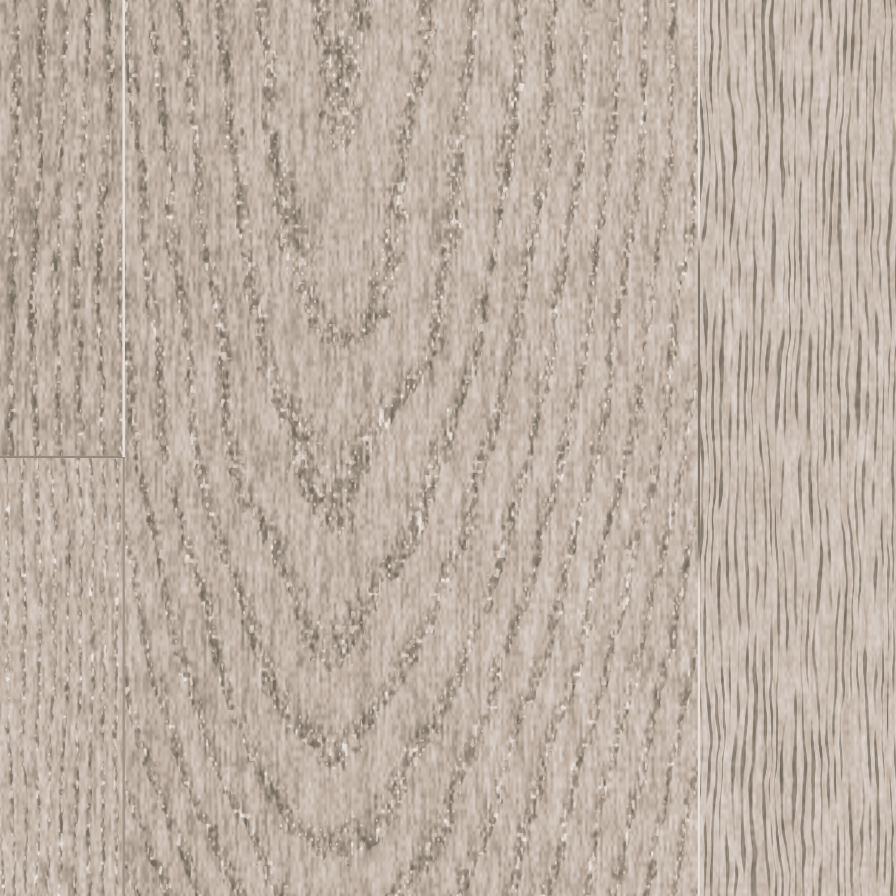
Reproduce this texture procedurally as a Shadertoy shader.

```glsl
#define LEFT_SEAM 0.138
#define RIGHT_SEAM 0.780
#define END_JOINT 0.490
#define SEAM_HALF 0.0013
#define ARCH_AXIS 0.375
#define ARCH_STEEPNESS 36.0
#define DENSE_LINES 112.0
#define LIGHT_GAIN 1.5
#define DARK vec3(0.53, 0.49, 0.44)
#define MID vec3(0.76, 0.70, 0.65)
#define LIGHT vec3(0.84, 0.80, 0.77)

float hash(vec2 p) {
    vec3 q = fract(p.xyx * 0.1031);
    q += dot(q, q.yzx + 33.33);
    return fract((q.x + q.y) * q.z);
}

// Smooth value noise in -1..1
float noise(vec2 p) {
    vec2 i = floor(p), f = fract(p);
    f = f * f * (3.0 - 2.0 * f);
    float low = mix(hash(i), hash(i + vec2(1, 0)), f.x);
    float high = mix(hash(i + vec2(0, 1)), hash(i + 1.0), f.x);
    return 2.0 * mix(low, high, f.y) - 1.0;
}

// Fine upright fibres covering every board
float fibres(vec2 p) {
    return 0.40 * noise(p * vec2(310, 38)) + 0.36 * noise(p * vec2(350, 170) + 40.0)
         + 0.14 * noise(p * vec2(110, 7) + 90.0);
}

// Porous growth rings: grey pores with pale flecks inside each band
float growthRings(vec2 p, float phase) {
    phase += 0.09 * noise(p * vec2(150, 80)) + 0.07 * noise(p * vec2(300, 170));
    float f = fract(phase);
    float band = smoothstep(0.50, 0.84, f) * (1.0 - smoothstep(0.88, 1.0, f));
    float pores = noise(p * vec2(320, 190) + 17.0);
    float flecks = smoothstep(0.25, 0.8, noise(p * vec2(290, 190) + 63.0));
    return band * (0.65 * pores - 0.55 + 1.1 * flecks);
}

// Nested arches that point down, narrow at the top and straight at the sides
float archPhase(vec2 p) {
    float dx = p.x - ARCH_AXIS - 0.008 * noise(vec2(p.y * 6.0, 3.0));
    dx = abs(dx) * (dx < 0.0 ? 1.18 : 1.0);
    float tip = 4.3 - 9.7 * p.y + 4.4 * p.y * p.y;
    float phase = tip + ARCH_STEEPNESS * pow(dx + 0.001, 1.55) + 0.86;
    return phase + 0.20 * noise(p * vec2(8, 6) + 5.0)
         + 0.13 * noise(p * vec2(26, 15) + 31.0);
}

float archedBoard(vec2 p) {
    float tone = 0.08 + 0.3 * (p.x - 0.45);
    tone += fibres(p) + growthRings(p, archPhase(p));
    // Two small pin knots
    for (int i = 0; i < 2; i++) {
        vec2 knot = vec2(0.270, 0.853) + float(i) * vec2(0.038, -0.006);
        float d = length((p - knot) * vec2(1.0, 0.55));
        tone -= 1.1 * (1.0 - smoothstep(0.001, 0.004, d));
    }
    return tone;
}

// Straight rings, wider in the upper board than in the lower one
float straightBoard(vec2 p, bool upper) {
    float rings = upper ? 40.0 : 66.0;
    float drift = 0.35 * noise(p * vec2(14, 3)) + 0.15 * noise(p * vec2(30, 12));
    float tone = upper ? -0.08 : 0.14;
    return tone + fibres(p) + growthRings(p, p.x * rings + drift);
}

// Dense, slightly wavering dark pore lines
float denseBoard(vec2 p) {
    float x = p.x + 0.003 * noise(p * vec2(15, 11)) + 0.0013 * noise(p * vec2(50, 40));
    float shift = 0.55 * noise(vec2(x * 55.0, p.y * 7.0));
    float lines = sin(6.2832 * (x * DENSE_LINES + shift));
    float dashes = noise(vec2(x * 240.0, p.y * 20.0) + 50.0);
    float breaks = noise(vec2(x * 130.0, p.y * 42.0) + 80.0);
    float pores = smoothstep(0.25, 1.35, lines + 0.8 * dashes + 0.5 * breaks);
    return 0.36 - 1.25 * pores + 0.7 * fibres(p);
}

// Coverage of a joint at signed distance d
float joint(float d) {
    float pixel = 1.0 / iResolution.y;
    return 1.0 - smoothstep(SEAM_HALF - 0.5 * pixel, SEAM_HALF + 0.5 * pixel, abs(d));
}

void mainImage(out vec4 fragColor, in vec2 fragCoord) {
    vec2 p = fragCoord / iResolution.xy;

    // Boards
    bool upper = p.y > END_JOINT;
    float tone;
    if (p.x < LEFT_SEAM) tone = straightBoard(p, upper);
    else if (p.x < RIGHT_SEAM) tone = archedBoard(p);
    else tone = denseBoard(p);

    // Joints: pale where the bevel catches light, dark elsewhere
    float leftTone = upper ? 1.3 : -0.55;
    float shaded = smoothstep(0.34, 0.40, p.y) * (1.0 - smoothstep(0.70, 0.75, p.y));
    float rightTone = mix(1.2, -1.1, shaded);
    tone = mix(tone, -0.75, joint(p.y - END_JOINT) * step(p.x, LEFT_SEAM));
    tone = mix(tone, leftTone, joint(p.x - LEFT_SEAM));
    tone = mix(tone, rightTone, joint(p.x - RIGHT_SEAM));

    // Signed tone to wood colour
    tone = clamp(tone > 0.0 ? tone * LIGHT_GAIN : tone, -1.3, 1.9);
    fragColor = vec4(mix(MID, tone < 0.0 ? DARK : LIGHT, abs(tone)), 1.0);
}
```
